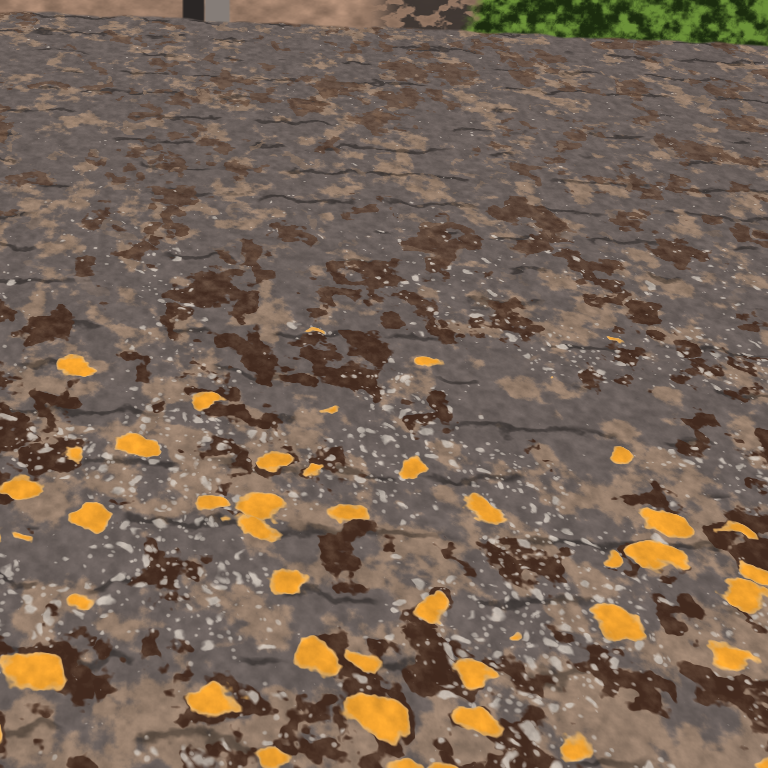
A three.js fragment shader for this texture:

```glsl
varying vec2 vUv;

const float HORIZON = 1.7;
const float VANISH_X = 0.2;
const float RIDGE_HEIGHT = 0.986;
const float RIDGE_SLOPE = 0.045;
const vec2 TILES = vec2(13.6, 24.0);

const float MOSS_DENSITY = 0.66;
const float MOSS_SIZE = 0.5;
const float ORANGE_DENSITY = 0.72;
const float ORANGE_SIZE = 0.36;
const float PALE_SIZE = 0.42;

const vec3 SLATE = vec3(0.415, 0.375, 0.36);
const vec3 WEATHERED = vec3(0.60, 0.50, 0.42);
const vec3 MOSS_DARK = vec3(0.25, 0.155, 0.11);
const vec3 MOSS_DRY = vec3(0.41, 0.31, 0.245);
const vec3 PALE_LICHEN = vec3(0.78, 0.74, 0.70);
const vec3 ORANGE_LICHEN = vec3(0.95, 0.64, 0.19);
const vec3 ORANGE_RIM = vec3(0.88, 0.68, 0.40);
const vec3 WALL = vec3(0.61, 0.49, 0.41);
const vec3 POST = vec3(0.52, 0.49, 0.47);
const vec3 LEAF_DARK = vec3(0.11, 0.17, 0.06);
const vec3 LEAF_LIGHT = vec3(0.42, 0.56, 0.22);

float hash(vec2 p) {
  return fract(sin(dot(p, vec2(127.1, 311.7))) * 43758.5453);
}

float noise(vec2 p) {
  vec2 i = floor(p);
  vec2 f = fract(p);
  f = f * f * (3.0 - 2.0 * f);
  float low = mix(hash(i), hash(i + vec2(1.0, 0.0)), f.x);
  float high = mix(hash(i + vec2(0.0, 1.0)), hash(i + 1.0), f.x);
  return mix(low, high, f.y);
}

float fbm(vec2 p) {
  float sum = 0.0;
  float amp = 0.533;
  for (int i = 0; i < 4; i++) {
    sum += amp * noise(p);
    p = p * 2.03 + 17.3;
    amp *= 0.5;
  }
  return sum;
}

// Signed distance to round spots scattered one per cell
float spots(vec2 p, float density, float radius, float seed) {
  float d = 1.0;
  for (int j = -1; j <= 1; j++) {
    for (int i = -1; i <= 1; i++) {
      vec2 cell = floor(p) + vec2(float(i), float(j));
      vec2 key = cell + seed;
      vec2 jitter = vec2(hash(key), hash(key + 41.7)) - 0.5;
      float present = smoothstep(0.0, 0.15, density - hash(key + 83.1));
      float size = radius * mix(0.5, 1.0, hash(key + 12.9)) * present;
      d = min(d, length(p - cell - 0.5 - 0.8 * jitter) - size);
    }
  }
  return d;
}

float cover(float d, float softness) {
  return 1.0 - smoothstep(-softness, 0.0, d);
}

vec3 roofColor(vec2 uv) {
  // Perspective: one unit of p is one tile
  float depth = 1.0 / (HORIZON - uv.y - RIDGE_SLOPE * uv.x);
  vec2 p = vec2(uv.x - VANISH_X, 1.0) * depth * TILES;
  float near = 1.0 - smoothstep(0.05, 0.8, uv.y);
  vec2 warp = vec2(fbm(p * 2.6), fbm(p * 2.6 + 37.0)) - 0.5;
  float grain = fbm(p * vec2(8.0, 7.0));
  float patches = fbm(p * 2.2 + 9.0);

  // Slate with weathered areas and shaded tile edges
  vec3 col = SLATE * (0.82 + 0.36 * grain);
  float corner = smoothstep(0.5, 1.2, uv.x + 0.5 - 1.6 * uv.y);
  float worn = patches + 0.14 * near + 0.06 * corner + 0.25 * (grain - 0.5);
  col = mix(col, WEATHERED * (0.8 + 0.4 * grain), 0.85 * smoothstep(0.56, 0.72, worn));
  float edge = abs(fract(p.y + 0.5 * warp.y) - 0.5);
  float broken = smoothstep(0.45, 0.6, noise(p * 1.7 + 5.0));
  col *= 1.0 - 0.35 * broken * (1.0 - smoothstep(0.02, 0.09, edge));

  // Moss, drier and paler toward the ridge
  float far = smoothstep(0.45, 0.9, uv.y);
  vec3 moss = mix(MOSS_DARK, MOSS_DRY, clamp(0.75 * far + 1.4 * (grain - 0.4), 0.0, 1.0));
  float mossD = spots(p + 1.5 * warp, MOSS_DENSITY, MOSS_SIZE, 3.0);
  col = mix(col, moss, cover(mossD, 0.09) * mix(0.95, 0.7, far));

  // Flakes that catch light on the far tiles
  float flakes = spots(p * vec2(1.6, 1.5) + 2.0 * warp, 0.4, 0.38, 57.0);
  col = mix(col, WEATHERED * (0.75 + 0.4 * grain), 0.7 * far * cover(flakes, 0.12));

  // Pale lichen in clusters of coarse and fine dots
  float cluster = smoothstep(0.36, 0.68, fbm(p * 0.8 + 21.0) + 0.08 * uv.x);
  float paleZone = cluster * (0.12 + 0.88 * (1.0 - smoothstep(0.4, 0.78, uv.y)));
  float coarse = spots(p * 4.2 + 1.6 * warp, 0.75 * paleZone, PALE_SIZE, 11.0);
  float fine = spots(p * 8.5 + warp, 0.08 + 0.5 * paleZone, PALE_SIZE, 29.0);
  float pale = max(0.9 * cover(coarse, 0.2), 0.7 * cover(fine, 0.25));
  col = mix(col, PALE_LICHEN * (0.8 + 0.36 * grain), pale);

  // Orange lichen, larger and denser close by
  float orangeZone = 1.0 - smoothstep(0.22, 0.72, uv.y);
  float orangeD = spots(p * vec2(1.0, 1.3) + 0.55 * warp, ORANGE_DENSITY * orangeZone, ORANGE_SIZE, 71.0);
  vec3 orange = mix(ORANGE_RIM, ORANGE_LICHEN, cover(orangeD + 0.03, 0.07));
  col = mix(col, orange * (0.86 + 0.26 * grain), cover(orangeD, 0.045));
  return col;
}

vec3 backdropColor(vec2 uv) {
  float rough = fbm(uv * vec2(45.0, 70.0));
  vec3 col = WALL * (0.75 + 0.5 * rough);
  float shade = smoothstep(0.47, 0.53, uv.x) * smoothstep(0.38, 0.5, rough);
  col = mix(col, 0.45 * SLATE, 0.85 * shade);
  col = mix(col, 0.4 * SLATE, 1.0 - smoothstep(0.012, 0.016, abs(uv.x - 0.252)));
  col = mix(col, POST, 1.0 - smoothstep(0.014, 0.018, abs(uv.x - 0.283)));
  float leaves = smoothstep(0.3, 0.72, fbm(uv * 85.0));
  float bush = smoothstep(0.605, 0.625, uv.x + 0.04 * (rough - 0.5));
  return mix(col, mix(LEAF_DARK, LEAF_LIGHT, leaves), bush);
}

void main() {
  float ridge = RIDGE_HEIGHT - RIDGE_SLOPE * vUv.x + 0.004 * (noise(vUv.xx * 30.0) - 0.5);
  float above = smoothstep(-0.002, 0.002, vUv.y - ridge);
  gl_FragColor = vec4(mix(roofColor(vUv), backdropColor(vUv), above), 1.0);
}
```
